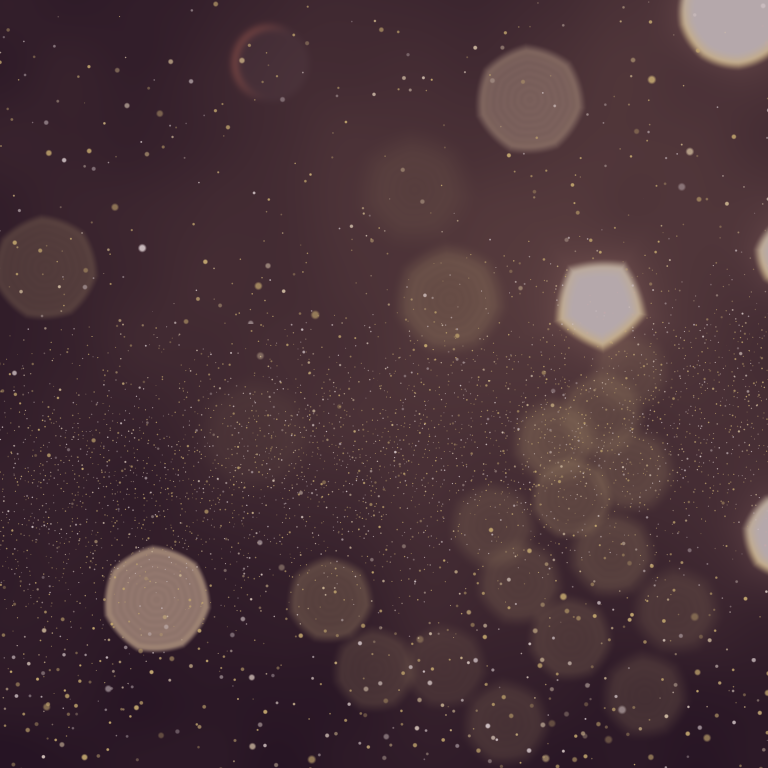
Give the GLSL for this background, as a WebGL 2 fragment shader.

```glsl
#version 300 es
precision highp float;

uniform vec2 u_resolution;
out vec4 outColor;

const float TAU = 6.283185;
const vec3 SHADOW = vec3(0.150, 0.080, 0.140);
const vec3 HAZE = vec3(0.322, 0.218, 0.230);
const vec3 BRONZE = vec3(0.49, 0.39, 0.32);
const vec3 ROSE = vec3(0.58, 0.475, 0.435);
const vec3 CREAM = vec3(0.78, 0.68, 0.52);
const vec3 PEARL = vec3(0.71, 0.66, 0.67);
const vec3 GOLD = vec3(0.76, 0.65, 0.43);
const vec2 HAZE_CENTRE = vec2(0.69, 0.66);
const vec2 HAZE_SPREAD = vec2(0.64, 0.52);
const int SOFT_LIGHTS = 12;
const float SOFT_RADIUS = 0.050;

vec3 hash3(vec2 p) {
    vec3 q = fract(p.xyx * vec3(0.1031, 0.1030, 0.0973));
    q += dot(q, q.yxz + 33.33);
    return fract((q.xxy + q.yzz) * q.zyx);
}

float valueNoise(vec2 p) {
    vec2 i = floor(p), f = fract(p);
    f = f * f * (3.0 - 2.0 * f);
    float low = mix(hash3(i).x, hash3(i + vec2(1, 0)).x, f.x);
    float high = mix(hash3(i + vec2(0, 1)).x, hash3(i + vec2(1, 1)).x, f.x);
    return mix(low, high, f.y);
}

// Distance to a polygon blended towards a circle by roundness
float aperture(vec2 p, float radius, float sides, float turn, float roundness) {
    float sector = TAU / sides;
    float angle = atan(p.y, p.x) - turn;
    float flatSide = cos(floor(0.5 + angle / sector) * sector - angle) * length(p);
    return mix(flatSide, length(p), roundness) - radius;
}

float inside(float d, float blur) {
    return 1.0 - smoothstep(-blur, blur, d);
}

// Translucent out-of-focus light with a creamy rim and faint inner rings
vec3 softLight(vec3 base, vec2 p, float radius, vec3 tint, float alpha, float blur) {
    float d = aperture(p, radius, 7.0, 0.3, 0.6);
    float rim = exp(-pow((d + 1.3 * blur) / blur, 2.0));
    vec3 fill = mix(tint, CREAM, 0.22 * rim * alpha) * (1.0 + 0.015 * sin(d * 700.0));
    return mix(base, fill, alpha * inside(d, blur));
}

// Overexposed light: pale core melting into cream, with a warm halo
vec3 brightLight(vec3 base, vec2 p, float radius, float sides, float roundness) {
    float d = aperture(p, radius, sides, 1.64, roundness);
    float warmth = smoothstep(-0.020, 0.002, d) * mix(1.0, 0.45, smoothstep(-0.04, 0.04, p.y));
    base += 0.15 * BRONZE * exp(-max(d, 0.0) / 0.025);
    return mix(base, mix(PEARL, CREAM, warmth), inside(d, 0.007));
}

// One jittered layer of specks
vec3 specks(vec3 base, vec2 uv, float cells, float radius, float density, float pixel) {
    vec2 p = mat2(0.94, 0.34, -0.34, 0.94) * uv * cells + cells;
    vec2 id = floor(p);
    vec3 place = hash3(id), look = hash3(id + 71.7);
    float size = radius * mix(0.5, 1.0, place.z * place.z);
    float edge = max(0.45 * size, 0.8 * pixel);
    float d = length(fract(p) - mix(vec2(0.2), vec2(0.8), place.xy)) / cells;
    float glow = 1.0 - smoothstep(size - edge, size + edge, d);
    glow *= step(look.x, density) * mix(0.35, 1.0, look.y);
    vec3 tint = mix(GOLD, PEARL * 1.14, smoothstep(0.4, 0.9, look.z));
    return max(base, mix(base, tint, glow));
}

void main() {
    vec2 uv = gl_FragCoord.xy / u_resolution.y;
    float pixel = 1.0 / u_resolution.y;

    // Cloudy backdrop
    vec2 reach = (uv - HAZE_CENTRE) / HAZE_SPREAD;
    float haze = exp(-dot(reach, reach));
    haze += 0.30 * (valueNoise(uv * 5.0 + 3.0) - 0.5) + 0.16 * (valueNoise(uv * 11.0) - 0.5);
    vec3 color = mix(SHADOW, HAZE, clamp(haze, 0.0, 1.15));

    // Cluster of soft lights fanning out downwards
    for (int i = 0; i < SOFT_LIGHTS; i++) {
        float k = float(i);
        float t = (k + 0.5) / float(SOFT_LIGHTS);
        float side = fract(k * 0.618 + 0.55) - 0.5;
        vec2 centre = vec2(0.78 - 0.05 * t + side * mix(0.10, 0.50, t), mix(0.48, 0.04, t));
        float alpha = mix(0.66, 0.30, sqrt(t)) * mix(0.65, 1.1, hash3(vec2(k, 5.0)).x);
        float blur = mix(0.007, 0.014, hash3(vec2(k, 9.0)).y);
        color = softLight(color, uv - centre, SOFT_RADIUS, BRONZE, alpha, blur);
    }

    // Separate soft lights
    color = softLight(color, uv - vec2(0.540, 0.753), 0.062, BRONZE, 0.24, 0.024);
    color = softLight(color, uv - vec2(0.586, 0.610), 0.064, BRONZE, 0.48, 0.014);
    color = softLight(color, uv - vec2(0.820, 0.515), 0.045, BRONZE, 0.30, 0.014);
    color = softLight(color, uv - vec2(0.332, 0.434), 0.064, BRONZE, 0.15, 0.018);
    color = softLight(color, uv - vec2(0.059, 0.651), 0.065, BRONZE, 0.40, 0.005);
    color = softLight(color, uv - vec2(0.430, 0.219), 0.052, BRONZE, 0.50, 0.007);
    color = softLight(color, uv - vec2(0.488, 0.128), 0.050, BRONZE, 0.32, 0.009);
    color = softLight(color, uv - vec2(0.690, 0.870), 0.067, ROSE, 0.64, 0.006);
    color = softLight(color, uv - vec2(0.204, 0.219), 0.067, ROSE, 0.96, 0.004);

    // Faint lens ring, lit on its left
    vec2 ring = uv - vec2(0.352, 0.918);
    float arc = exp(-pow((length(ring) - 0.046) / 0.007, 2.0)) * smoothstep(0.02, -0.05, ring.x - ring.y * 0.4);
    color += arc * vec3(0.13, 0.06, 0.03) + 0.025 * inside(length(ring) - 0.05, 0.008);

    // Bright lights
    color = brightLight(color, uv - vec2(0.957, 0.985), 0.071, 9.0, 0.8);
    color = brightLight(color, uv - vec2(0.781, 0.605), 0.052, 5.0, 0.35);
    color = brightLight(color, uv - vec2(1.030, 0.668), 0.043, 7.0, 0.6);
    color = brightLight(color, uv - vec2(1.025, 0.303), 0.053, 7.0, 0.6);

    // Dust in the focal band, growing larger away from it
    float band = uv.y - 0.34 - 0.13 * uv.x;
    float lower = 1.0 - smoothstep(0.10, 0.36, uv.y);
    float upper = smoothstep(0.42, 0.70, uv.y) * (1.0 - 0.75 * uv.x);
    color = specks(color, uv, 170.0, 0.0009, 0.42 * exp(-band * band / 0.018), pixel);
    color = specks(color, uv, 83.0, 0.0016, 0.04 + 0.28 * exp(-band * band / 0.045), pixel);
    color = specks(color, uv, 46.0, 0.0031, 0.05 + 0.42 * lower + 0.06 * upper, pixel);
    color = specks(color, uv, 25.0, 0.0049, 0.02 + 0.36 * lower + 0.20 * upper, pixel);

    outColor = vec4(color, 1.0);
}
```
